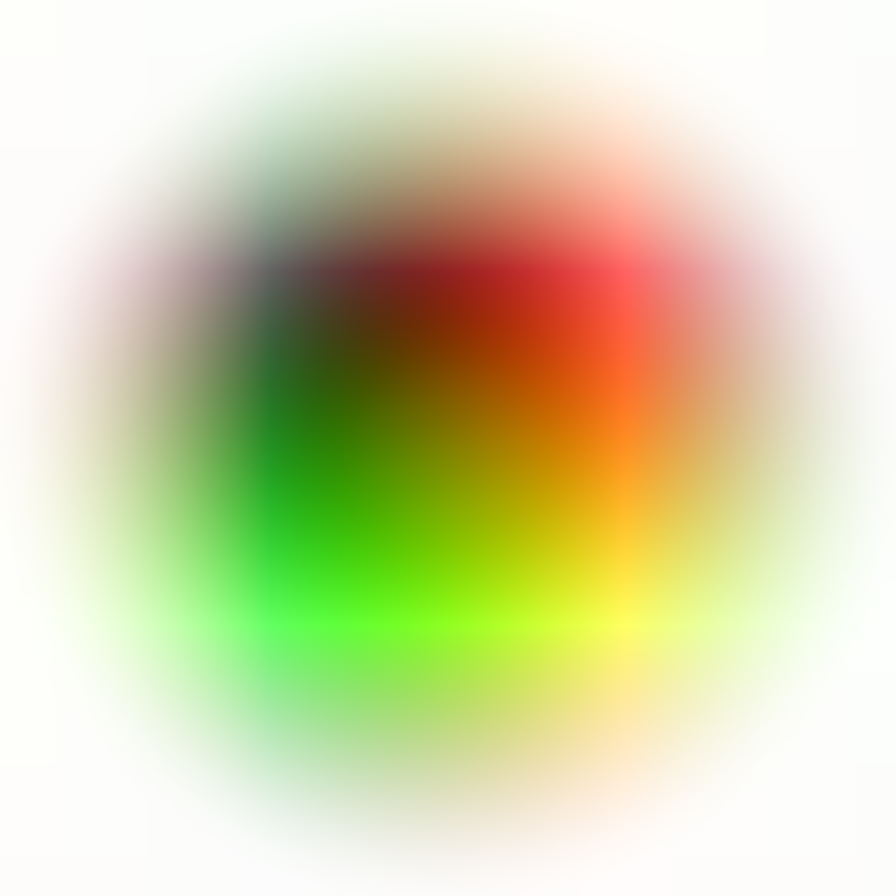
This background is drawn by a Shadertoy shader. Its source:

```glsl
const vec2 CENTER = vec2(0.5);
const float FOLD_START = 0.302;   // where a channel is darkest
const float FOLD_WIDTH = 0.396;   // distance from darkest to brightest
const float FADE_INNER = 0.10;    // radius where the white haze begins
const float FADE_OUTER = 0.52;    // radius where the haze is full
const float HAZE_MAX = 0.985;
const vec3 HAZE_COLOR = vec3(1.0);

// Linear ramp from 0 to 1, mirrored at both ends
vec2 mirroredRamp(vec2 t) {
    return 1.0 - abs(mod(t, 2.0) - 1.0);
}

void mainImage(out vec4 fragColor, in vec2 fragCoord) {
    vec2 uv = fragCoord / iResolution.xy;

    // Red rises to the right, green rises downward
    vec2 ramp = mirroredRamp((vec2(uv.x, 1.0 - uv.y) - FOLD_START) / FOLD_WIDTH);
    vec3 color = vec3(ramp, 0.0);

    // Round haze that dissolves the colours into white
    float radius = distance(uv, CENTER);
    float haze = HAZE_MAX * smoothstep(FADE_INNER, FADE_OUTER, radius);

    fragColor = vec4(mix(color, HAZE_COLOR, haze), 1.0);
}
```
